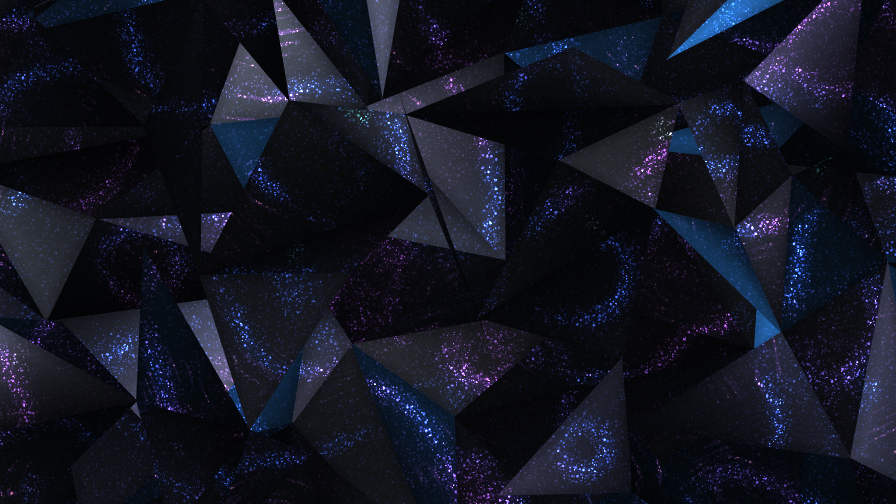
Write a Shadertoy shader that draws this background.

```glsl
// Dark overlapping crystal facets sprinkled with violet, blue and green stardust.

vec2 hash2(vec2 p) {
    vec3 q = fract(p.xyx * vec3(0.1031, 0.1030, 0.0973));
    q += dot(q, q.yzx + 33.33);
    return fract((q.xx + q.yz) * q.zy);
}

float gradientAt(vec2 cell, vec2 offset) {
    return dot(hash2(cell) * 2.0 - 1.0, offset);
}

float noise(vec2 p) {
    vec2 i = floor(p), f = fract(p), e = vec2(1, 0);
    vec2 u = f * f * f * (f * (f * 6.0 - 15.0) + 10.0);
    return mix(mix(gradientAt(i, f), gradientAt(i + e.xy, f - e.xy), u.x),
               mix(gradientAt(i + e.yx, f - e.yx), gradientAt(i + e.xx, f - e.xx), u.x), u.y);
}

mat2 rotation(float angle) {
    float c = cos(angle), s = sin(angle);
    return mat2(c, s, -s, c);
}

float cross2(vec2 a, vec2 b) {
    return a.x * b.y - a.y * b.x;
}

// Fine round grains, three turned layers
float grains(vec2 p) {
    float sum = 0.0;
    for (int i = 0; i < 3; i++) {
        vec2 g = rotation(1.1 * float(i) + 0.4) * p * (120.0 + 55.0 * float(i));
        vec2 h = hash2(floor(g) + 17.0 * float(i)), shift = hash2(floor(g) + 131.0);
        sum += pow(h.x, 7.0) * smoothstep(0.5, 0.1, length(fract(g) - 0.25 - 0.5 * shift));
    }
    return sum;
}

// Speckled clouds, rings and curved filaments around a core beside the facet
vec3 stardust(vec2 q, vec2 seed) {
    vec2 s = q + seed * 40.0;
    vec2 fromCore = q + vec2(0.4 * seed.x, 0.0);
    float radius = length(fromCore) + 0.025 * noise(s * 9.0), angle = atan(fromCore.y, fromCore.x);

    float ringOffset = (radius - 0.045 - 0.4 * seed.x) / 0.017;
    float ring = exp(-ringOffset * ringOffset) * smoothstep(-0.3, 0.25, noise(s * 7.0));
    float cloud = smoothstep(0.05, 0.5, noise(s * 5.0 + 0.9 * noise(s * 13.0)));
    float filament = smoothstep(0.06, 0.5, noise(vec2(radius * 100.0, angle * 3.0) + seed * 60.0))
                   * smoothstep(0.0, 0.35, noise(s * 4.5 + 9.0));

    vec3 hue = mix(vec3(0.16, 0.32, 1.0), vec3(0.62, 0.24, 0.9),
                   smoothstep(-0.05, 0.25, noise(s * 3.0 + 31.0)));
    float hot = smoothstep(0.38, 0.55, noise(s * 7.0 + 57.0));
    hue = mix(hue, vec3(0.25, 1.0, 0.3), 0.85 * hot);

    float speck = grains(s);
    hue += 0.18 * speck;
    return hue * (speck * (0.16 + 2.4 * ring + 0.9 * cloud + 2.2 * hot) + 0.06 * cloud + 0.14 * ring)
         + mix(vec3(0.42, 0.2, 0.75), vec3(1.0, 0.5, 0.5), min(speck, 1.0)) * filament * (0.3 + 1.4 * speck);
}

vec2 corner(vec2 cell, float seed) {
    return cell + 0.02 + 0.96 * hash2(cell + seed);
}

// One triangle: flat tint, light varying between its corners, dust of its own
void paintFacet(inout vec3 color, vec2 p, vec2 a, vec2 b, vec2 c, float scale, vec2 id) {
    float area = cross2(b - a, c - a);
    vec3 edges = vec3(cross2(c - b, p - b), cross2(a - c, p - c), cross2(b - a, p - a));
    vec3 lengths = vec3(length(c - b), length(a - c), length(b - a));
    vec3 inside = sign(area) * edges / lengths;
    float depth = min(inside.x, min(inside.y, inside.z));
    float cover = clamp(depth * iResolution.y / scale + 1.0, 0.0, 1.0);
    if (cover <= 0.0) return;

    vec2 tone = hash2(id + 71.3), seed = hash2(id + 23.7), slope = hash2(id + 5.1);
    vec3 weights = edges / area;
    float light = dot(weights, vec3(slope, 1.0 - 0.5 * slope.x));
    light = 0.12 + 1.5 * light * sqrt(max(light, 0.0));
    light *= 0.8 + 0.2 * smoothstep(0.0, 0.1, depth);

    vec3 tint = mix(vec3(0.92, 0.98, 1.08), vec3(0.84, 0.84, 1.25), seed.y);
    tint = mix(tint, vec3(0.2, 0.85, 1.5), step(0.78, tone.y) * 0.85);
    vec3 face = tint * (0.028 + 0.36 * pow(tone.x, 4.0)) * light;

    vec2 local = rotation(6.2832 * slope.y) * (p - (a + b + c) / 3.0) / scale;
    face += stardust(local, seed) * (0.3 + 0.8 * tone.x) * (0.3 + 0.8 * light);
    color = mix(color, face, cover);
}

// Jittered grid cut into triangles; only the share given by keep is painted
void paintMesh(inout vec3 color, vec2 p, float scale, float seed, float keep) {
    p *= scale;
    vec2 home = floor(p), e = vec2(1, 0);
    for (int i = 0; i < 4; i++) {
        vec2 cell = home - vec2(i % 2, i / 2);
        vec2 a = corner(cell, seed), b = corner(cell + e.xy, seed);
        vec2 c = corner(cell + e.xx, seed), d = corner(cell + e.yx, seed);
        bool flip = hash2(cell + seed + 3.3).x > 0.5;
        for (int t = 0; t < 2; t++) {
            vec2 id = cell * vec2(2, 1) + vec2(t, 0) + seed;
            if (hash2(id + 91.9).y > keep) continue;
            if (flip) paintFacet(color, p, a, c, t == 0 ? b : d, scale, id);
            else paintFacet(color, p, b, d, t == 0 ? a : c, scale, id);
        }
    }
}

void mainImage(out vec4 fragColor, in vec2 fragCoord) {
    vec2 p = fragCoord / iResolution.y;
    vec3 color = vec3(0.01, 0.012, 0.02);
    paintMesh(color, rotation(0.45) * p + 3.0, 3.5, 11.0, 1.0);
    paintMesh(color, rotation(-0.9) * p + 5.0, 4.3, 47.0, 0.45);

    // Broad pools of shadow
    color *= 1.0 + 1.1 * noise(p * 2.3 + 8.0);
    fragColor = vec4(color + vec3(0.006, 0.009, 0.012), 1.0);
}
```
